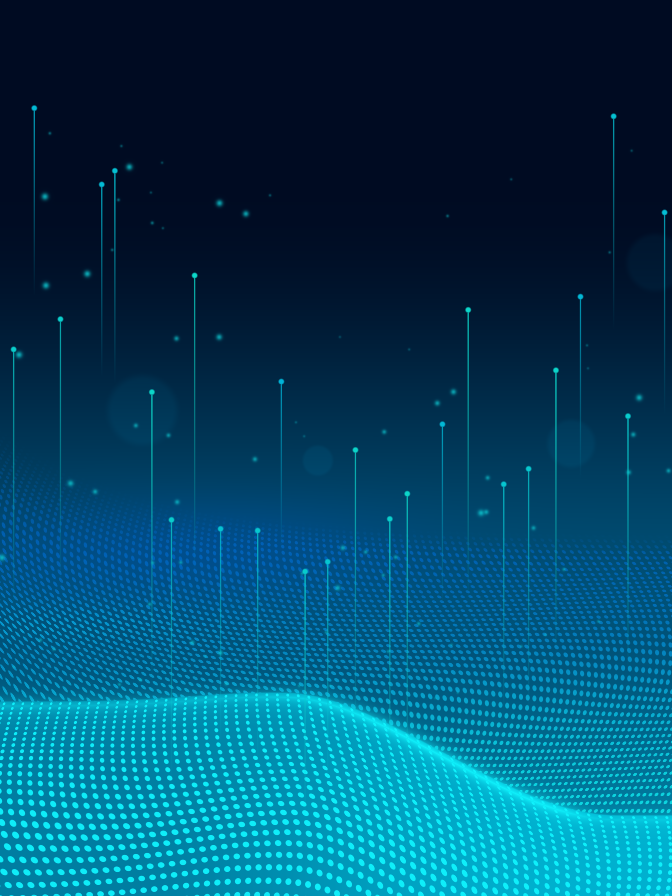
A Shadertoy shader for this background:

```glsl
#define STALKS 25
#define MOTES 76
#define BACK_COLUMN 0.0076
#define FRONT_COLUMN 0.0115
#define STALK_WIDTH 0.0008
#define HEAD_RADIUS 0.0030
#define NIGHT vec3(0.0, 0.045, 0.135)
#define DEEP vec3(0.0, 0.32, 0.47)
#define TEAL vec3(0.0, 0.49, 0.63)
#define AQUA vec3(0.0, 0.69, 0.81)
#define GLOW vec3(0.06, 0.95, 0.99)
#define BLUE vec3(0.0, 0.42, 0.82)

vec3 hash3(float n) {
    vec3 h = fract(vec3(n) * vec3(0.1031, 0.1030, 0.0973));
    h += dot(h, h.yzx + 33.33);
    return fract((h.xxy + h.yzz) * h.zyx);
}

// Upper outline of the far sheet
float horizonHeight(float x) {
    return 0.403 + 0.125 * exp(-4.6 * x);
}

// Crest of the near wave
float ridgeHeight(float x) {
    float bump = 0.010 * exp(-40.0 * (x - 0.4) * (x - 0.4));
    return 0.09 + 0.127 * (1.0 - smoothstep(0.43, 0.92, x)) + bump;
}

// Rows of dots whose spacing grows with depth below the outline
float dotSheet(float x, float depth, float gap, float grow, float column, float lean, float px) {
    depth = max(depth, 0.0);
    float spacing = gap + grow * depth;
    float row = log(1.0 + grow * depth / gap) / grow;
    vec2 cell = fract(vec2(x / column + lean, row)) - 0.5;
    float radius = 0.30 * min(column, spacing);
    float d = length(cell * vec2(column, spacing));
    return 1.0 - smoothstep(radius - 0.6 * px, radius + 0.6 * px, d);
}

float disc(vec2 p, vec2 centre, float radius) {
    return 1.0 - smoothstep(0.75 * radius, radius, length(p - centre));
}

vec3 backdrop(vec2 uv) {
    vec3 col = mix(DEEP, NIGHT, smoothstep(0.30, 0.78, uv.y));
    col = mix(TEAL, col, smoothstep(0.05, 0.30, uv.y));
    vec2 g = (uv - vec2(0.30, 0.385)) / vec2(0.30, 0.055);
    return mix(col, vec3(0.0, 0.31, 0.62), 0.6 * exp(-dot(g, g)));
}

vec3 farSheet(vec3 col, vec2 uv, vec2 p, float px) {
    float depth = horizonHeight(uv.x) - uv.y;
    float wave = 0.010 * sin(5.0 * uv.x + 30.0 * depth) * smoothstep(0.0, 0.08, depth);
    float lean = 5.0 * sin(13.0 * depth + 3.0 * uv.x);
    float mask = dotSheet(p.x, depth + wave, 0.0055, 0.014, BACK_COLUMN, lean, px);
    float reach = mix(0.13, 0.03, min(2.5 * uv.x, 1.0));
    float fade = smoothstep(0.0, reach, depth);
    // Lit fold on the left
    vec2 f = (uv - vec2(0.05, 0.305)) / vec2(0.32, 0.025);
    float fold = exp(-dot(f, f));
    float near = 1.0 - smoothstep(0.10, 0.40, uv.y);
    vec3 tint = mix(BLUE, GLOW * 0.9, clamp(near + 0.25 * fold, 0.0, 1.0));
    return mix(col, tint, mask * fade * (0.62 + 0.3 * near + 0.2 * fold));
}

vec3 nearWave(vec3 col, vec2 uv, vec2 p, float px) {
    float depth = ridgeHeight(uv.x) - uv.y;
    float light = smoothstep(0.15, 0.85, uv.x);
    vec3 fill = mix(TEAL, AQUA, light);
    fill = mix(fill, AQUA, 0.3 * exp(-depth * depth * 900.0));
    float ripple = 0.005 * sin(9.0 * uv.x + 22.0 * depth) * smoothstep(0.0, 0.07, depth);
    float lean = 1.6 * sin(16.0 * depth + 4.0 * uv.x);
    float mask = dotSheet(p.x, depth + ripple, 0.005, 0.047, FRONT_COLUMN, lean, px);
    fill = mix(fill, GLOW, 0.95 * mask);
    col = mix(col, fill, smoothstep(-px, px, depth));
    // Bright crest, strongest along the slope
    float slope = smoothstep(0.32, 0.62, uv.x) * (1.0 - smoothstep(0.82, 0.90, uv.x));
    float crest = exp(-abs(depth - 0.005) / 0.007);
    return mix(col, GLOW, crest * (0.40 + 0.55 * slope));
}

void mainImage(out vec4 fragColor, in vec2 fragCoord) {
    vec2 uv = fragCoord / iResolution.xy;
    float aspect = iResolution.x / iResolution.y;
    float px = 1.0 / iResolution.y;
    vec2 p = vec2(uv.x * aspect, uv.y);

    vec3 col = backdrop(uv);

    // Large faint discs
    float haze = disc(p, vec2(0.212 * aspect, 0.542), 0.044)
               + disc(p, vec2(0.975 * aspect, 0.707), 0.036)
               + disc(p, vec2(0.850 * aspect, 0.505), 0.030)
               + disc(p, vec2(0.473 * aspect, 0.486), 0.019);
    col += 0.05 * haze * AQUA;

    col = farSheet(col, uv, p, px);
    col = nearWave(col, uv, p, px);

    // Drifting motes
    for (int i = 0; i < MOTES; i++) {
        vec3 h = hash3(float(i) + 11.0);
        vec2 centre = vec2(h.x * aspect, mix(0.20, 0.84, 0.5 * (h.y + h.y * h.y) + 0.1 * h.z));
        float size = mix(0.0012, 0.0032, h.z * h.z);
        float d = length(p - centre) / size;
        col = mix(col, GLOW * 0.85, (0.25 + 0.55 * h.z) * exp(-0.7 * d * d));
    }

    // Stalks with round heads, fading downward
    for (int i = 0; i < STALKS; i++) {
        vec3 h = hash3(float(i) + 71.0);
        float x = (float(i) + 0.15 + 0.7 * h.x) / float(STALKS);
        float top = 0.60 + 0.08 * cos(6.2832 * x) + 0.42 * (h.y - 0.5);
        float t = (top - uv.y) / mix(0.18, 0.34, h.z);
        float dx = abs(p.x - x * aspect);
        float line = 1.0 - smoothstep(STALK_WIDTH - 0.5 * px, STALK_WIDTH + 0.5 * px, dx);
        line *= step(0.0, t) * clamp(1.0 - t, 0.0, 1.0);
        float head = length(p - vec2(x * aspect, top));
        head = 1.0 - smoothstep(HEAD_RADIUS - px, HEAD_RADIUS + px, head);
        vec3 tint = mix(vec3(0.0, 0.70, 0.85), vec3(0.05, 0.85, 0.78), h.z);
        col = mix(col, tint, max(0.8 * line, head));
    }

    fragColor = vec4(clamp(col, 0.0, 1.0), 1.0);
}
```
